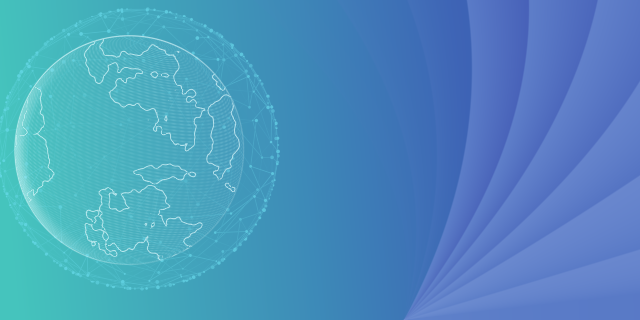
This background is drawn by a WebGL 2 fragment shader. Its source:

```glsl
#version 300 es
precision highp float;

#define TEAL vec3(0.27, 0.77, 0.74)
#define SEA vec3(0.24, 0.54, 0.72)
#define COBALT vec3(0.24, 0.39, 0.71)
#define FOLD_LIGHT vec3(0.35, 0.48, 0.78)
#define FOLD_DARK vec3(0.275, 0.375, 0.72)
#define SHEEN vec3(0.46, 0.62, 0.84)
#define CYAN vec3(0.42, 0.87, 0.94)
#define GLOBE vec3(0.404, 0.531, 0.359)
#define SHELL vec3(0.432, 0.535, 0.437)
#define PIVOT_X 1.263
#define CELL 0.29
#define ROWS 105.0

uniform vec2 u_resolution;
out vec4 fragColor;

const float HALF_PI = 1.5707963;

// Fold edges: x offset from the pivot is slope * y + bend * y * y
const vec2 FOLDS[10] = vec2[10](
    vec2(0.18, -0.65), vec2(0.27, -0.48), vec2(0.40, -0.39), vec2(0.54, -0.344),
    vec2(0.80, -0.41), vec2(0.995, -0.39), vec2(1.36, -0.50), vec2(1.77, -0.31),
    vec2(3.4, -0.26), vec2(9.0, 0.0));

// Land masses in globe space: centre, radii
const vec4 LANDS[11] = vec4[11](
    vec4(-0.27, 0.76, 0.11, 0.16), vec4(0.22, 0.76, 0.24, 0.11),
    vec4(0.13, 0.51, 0.27, 0.17), vec4(0.44, 0.27, 0.17, 0.22),
    vec4(-0.85, -0.13, 0.16, 0.29), vec4(-0.84, 0.32, 0.08, 0.20),
    vec4(0.27, -0.20, 0.20, 0.07), vec4(-0.05, -0.66, 0.27, 0.22),
    vec4(0.35, -0.77, 0.22, 0.18), vec4(0.14, -0.45, 0.26, 0.10),
    vec4(0.82, 0.16, 0.11, 0.40));

vec2 hash2(vec2 p) {
    vec3 a = fract(p.xyx * vec3(0.1031, 0.1030, 0.0973));
    a += dot(a, a.yzx + 33.33);
    return fract((a.xx + a.yz) * a.zy);
}

float corner(vec2 cell, vec2 offset) {
    return dot(hash2(cell) * 2.0 - 1.0, offset);
}

float gradientNoise(vec2 p) {
    vec2 i = floor(p), f = fract(p), u = f * f * (3.0 - 2.0 * f), e = vec2(1, 0);
    return mix(mix(corner(i, f), corner(i + e, f - e), u.x),
               mix(corner(i + e.yx, f - e.yx), corner(i + 1.0, f - 1.0), u.x), u.y);
}

float stroke(float d, float halfWidth, float px) {
    return 1.0 - smoothstep(halfWidth - 0.7 * px, halfWidth + 0.7 * px, d);
}

float segment(vec2 p, vec2 a, vec2 b) {
    vec2 pa = p - a, ba = b - a;
    return length(pa - ba * clamp(dot(pa, ba) / max(dot(ba, ba), 1e-6), 0.0, 1.0));
}

vec3 paintFolds(vec3 col, vec2 p, float px) {
    vec2 powers = vec2(p.y, p.y * p.y);
    for (int i = 0; i < 9; i++) {
        float d = p.x - PIVOT_X - dot(FOLDS[i], powers);
        float span = max(dot(FOLDS[i + 1] - FOLDS[i], powers), 1e-3);
        float across = clamp(d / span, 0.0, 1.0);
        float late = clamp((float(i) - 3.0) / 4.0, 0.0, 1.0);
        float tilt = FOLDS[i].x + 2.0 * FOLDS[i].y * p.y;
        float inside = smoothstep(-px, px, d / sqrt(1.0 + tilt * tilt));
        vec3 dark = mix(FOLD_DARK, FOLD_LIGHT, late * 0.9);
        vec3 fold = mix(FOLD_LIGHT + late * vec3(0.06, 0.045, 0.025), dark, across);
        float faint = (0.05 + 0.08 * float(i)) * (1.0 - across);
        col = mix(col, fold, inside * (i < 3 ? faint : 1.0));
        float glow = exp(-2.6 * length(p - vec2(PIVOT_X, 0.0)));
        col = mix(col, SHEEN, i < 3 ? 0.0 : inside * glow * 0.3);
    }
    return col;
}

// Signed land field, positive on land
float land(vec2 q) {
    float f = -1.0;
    for (int i = 0; i < 11; i++) f = max(f, 1.0 - length((q - LANDS[i].xy) / LANDS[i].zw));
    return f + 0.9 * gradientNoise(q * 7.0) + 0.5 * gradientNoise(q * 17.0 + 5.0);
}

vec2 shellNode(vec2 cell, float seed) {
    vec2 m = (cell + 0.1 + 0.8 * hash2(cell + seed)) * CELL;
    float r = max(length(m), 1e-4);
    return m / r * sin(min(r, HALF_PI));
}

// Jittered nodes on a sphere, joined to their neighbours: x = lines, y = nodes
vec2 network(vec2 q, float seed, float px) {
    float r = max(length(q), 1e-4);
    vec2 cell = floor(q / r * asin(min(r, 1.0)) / CELL);
    vec2 ink = vec2(0.0);
    for (int k = 0; k < 9; k++) {
        vec2 c = cell + vec2(k % 3 - 1, k / 3 - 1);
        vec2 a = shellNode(c, seed);
        float size = 0.006 + 0.008 * hash2(c + seed + 9.0).x;
        ink.y = max(ink.y, stroke(length(q - a), size, px));
        for (int j = 0; j < 4; j++) {
            vec2 link = j < 3 ? vec2(j - 1, 1) : vec2(1, 0);
            float weight = smoothstep(0.25, 0.9, hash2(c * 3.0 + link + seed).y);
            float d = segment(q, a, shellNode(c + link, seed));
            ink.x = max(ink.x, weight * stroke(d, 0.0025, px));
        }
    }
    return ink;
}

void main() {
    float px = 1.0 / u_resolution.y;
    vec2 p = gl_FragCoord.xy * px;

    // Backdrop and fan of folds
    float u = p.x + 0.1 * (p.y - 0.5);
    vec3 col = mix(TEAL, SEA, clamp(u / 0.95, 0.0, 1.0));
    col = mix(col, COBALT, clamp((u - 0.95) / 0.52, 0.0, 1.0));
    col = paintFolds(col, p, px);

    // Globe body with fine dotted rows
    vec2 q = (p - GLOBE.xy) / GLOBE.z;
    float r = length(q), gpx = px / GLOBE.z;
    float disc = 1.0 - smoothstep(1.0 - gpx, 1.0 + gpx, r);
    vec3 n = vec3(q, sqrt(max(1.0 - r * r, 0.0)));
    float row = asin(clamp(dot(n, normalize(vec3(0.25, 0.9, 0.35))), -1.0, 1.0));
    float dots = (0.5 + 0.5 * sin(row * 2.0 * ROWS)) * (0.7 + 0.3 * sin(atan(n.x, n.z + 0.3) * ROWS));
    float field = land(q);
    float ground = smoothstep(0.0, 0.1, field);
    col = mix(col, vec3(0.75, 0.95, 0.97), disc * (0.04 + dots * (0.11 + 0.07 * ground)));

    // Network shell
    vec2 s = (p - SHELL.xy) / SHELL.z;
    float sr = length(s);
    if (sr < 1.05) {
        vec2 ink = max(network(s, 17.0, px / SHELL.z), 0.7 * network(s, 53.0, px / SHELL.z));
        float edge = mix(0.45, 1.0, smoothstep(0.45, 0.9, sr));
        col = mix(col, CYAN, 0.04 * smoothstep(0.6, 1.0, sr) * step(sr, 1.0));
        col = mix(col, CYAN, edge * max(ink.x * 0.34, ink.y * 0.65));
    }

    // Coastlines and lit rim
    float steep = length(vec2(dFdx(field), dFdy(field)));
    float coast = stroke(abs(field) / max(steep, 1e-4) * px, 0.0014, px);
    float lit = clamp(dot(q / max(r, 1e-4), normalize(vec2(-1.0, -0.15))), 0.0, 1.0);
    float crescent = smoothstep(0.86, 1.0, r) * lit * lit * 0.45;
    float upper = smoothstep(-0.5, 0.9, q.y - 0.5 * q.x);
    float rim = stroke(abs(r - 0.995), 0.005, gpx) * (0.15 + 0.5 * max(upper, lit));
    col = mix(col, vec3(0.9, 0.99, 1.0), max(disc * max(coast * 0.75, crescent), rim));

    fragColor = vec4(col, 1.0);
}
```
